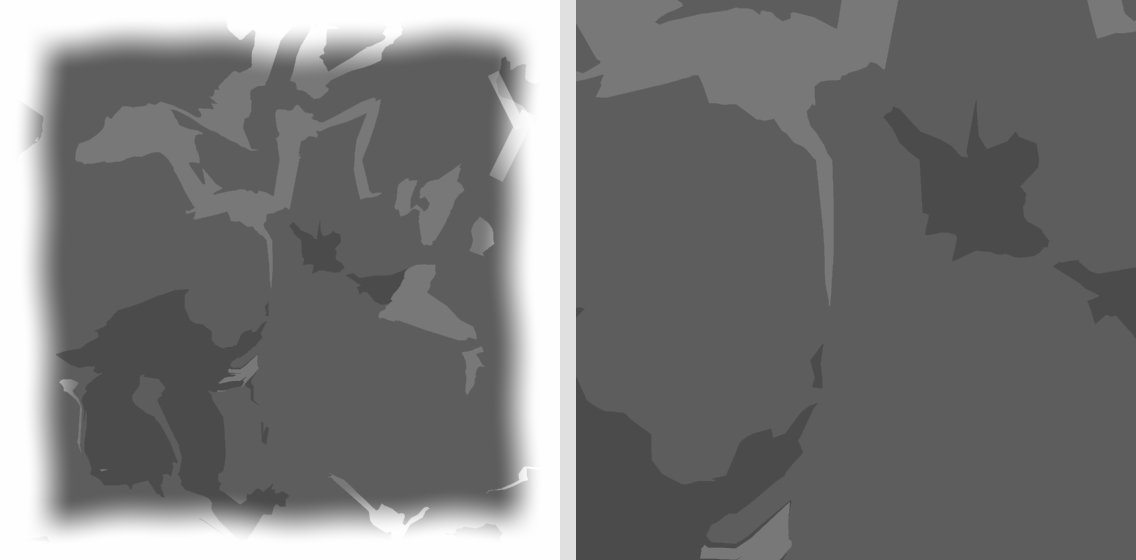
Left, the full canvas; right, a detail of the centre.
A WebGL 1 fragment shader for this pattern:

```glsl
precision highp float;

// Torn grey camouflage: light and dark angular patches on a mid grey sheet
// that fades softly to white at the rim. The patches are level sets of a
// piecewise linear noise, folded by itself; all noise wraps at the canvas.

uniform vec2 u_resolution;

float hash(vec2 cell, float seed) {
  return fract(sin(dot(cell, vec2(127.1, 311.7)) + seed * 74.7) * 43758.5);
}

// Linear noise on triangles, with a random diagonal in every lattice cell.
float facetNoise(vec2 uv, float period, float seed) {
  vec2 p = uv * period;
  vec2 cell = floor(p);
  vec2 f = p - cell;
  vec2 lo = mod(cell, period);
  vec2 hi = mod(cell + 1.0, period);
  float a = hash(lo, seed);
  float b = hash(vec2(hi.x, lo.y), seed);
  float c = hash(vec2(lo.x, hi.y), seed);
  float d = hash(hi, seed);
  if (hash(lo, seed + 0.37) > 0.5) {
    f.x = 1.0 - f.x;
    float swap = a; a = b; b = swap;
    swap = c; c = d; d = swap;
  }
  return f.x + f.y < 1.0
    ? a + (b - a) * f.x + (c - a) * f.y
    : d + (c - d) * (1.0 - f.x) + (b - d) * (1.0 - f.y);
}

// Folds the plane at three scales, which tears the outlines into shards.
vec2 tear(vec2 uv) {
  float period = 7.0;
  for (int i = 0; i < 3; i++) {
    float seed = 3.0 + 2.0 * float(i);
    vec2 push = vec2(facetNoise(uv, period, seed), facetNoise(uv, period, seed + 1.0));
    uv += (push - 0.5) * 1.15 / period;
    period = period * 2.0 + 7.0;
  }
  return uv;
}

float patchField(vec2 uv, float seed) {
  return 0.55 * facetNoise(uv, 5.0, seed) + 0.45 * facetNoise(uv, 13.0, seed + 1.0);
}

// Soft bump that gathers patches around a centre.
float gather(vec2 uv, vec2 centre, float radius) {
  vec2 d = (uv - centre) / radius;
  return exp(-dot(d, d));
}

// Coverage of the light patches (x) and the dark ones (y).
vec2 patches(vec2 uv) {
  vec2 q = tear(uv);
  float light = patchField(q, 21.0) + 0.16 * gather(uv, vec2(0.72, 0.66), 0.24);
  float dark = patchField(q, 42.0) + 0.16 * gather(uv, vec2(0.38, 0.34), 0.20);
  return vec2(step(0.68, light), step(0.72, dark));
}

// Straight bar from a to b, brightening towards b.
float sliver(vec2 uv, vec2 a, vec2 b, float halfWidth) {
  vec2 axis = b - a;
  float t = dot(uv - a, axis) / dot(axis, axis);
  float side = abs(dot(uv - a, vec2(-axis.y, axis.x))) / length(axis);
  float body = 1.0 - smoothstep(halfWidth - 0.002, halfWidth + 0.001, side);
  float ends = smoothstep(0.0, 0.02, t) * (1.0 - smoothstep(0.98, 1.0, t));
  return body * ends * mix(0.25, 0.85, clamp(t, 0.0, 1.0));
}

void main() {
  vec2 uv = gl_FragCoord.xy / u_resolution;

  // Nine samples smooth the patch edges.
  vec2 cover = vec2(0.0);
  for (int j = -1; j <= 1; j++) {
    for (int i = -1; i <= 1; i++) {
      cover += patches(uv + vec2(float(i), float(j)) * 0.45 / u_resolution) / 9.0;
    }
  }
  float tone = mix(0.365, 0.295, cover.y);
  tone = mix(tone, 0.47, cover.x);

  // Pale slivers beside the right rim.
  float pale = max(sliver(uv, vec2(0.885, 0.68), vec2(0.945, 0.80), 0.014),
                   sliver(uv, vec2(0.880, 0.87), vec2(0.930, 0.77), 0.011));
  tone = mix(tone, 0.95, pale);

  // Wavy soft rim; light patches let it reach further in.
  vec2 wave = 0.006 * sin(6.2832 * (uv.yx * vec2(1.0, 2.0) + vec2(0.6, 0.1)))
            + 0.003 * sin(6.2832 * (uv.yx * vec2(4.0, 5.0) + vec2(0.2, 0.7)));
  vec2 inset = 0.5 - abs(uv + wave - 0.5);
  inset += 0.008 * cover.y - 0.018 * cover.x;
  vec2 fade = smoothstep(vec2(0.040, 0.034), vec2(0.124, 0.120), inset);
  gl_FragColor = vec4(vec3(mix(0.995, tone, fade.x * fade.y)), 1.0);
}
```
